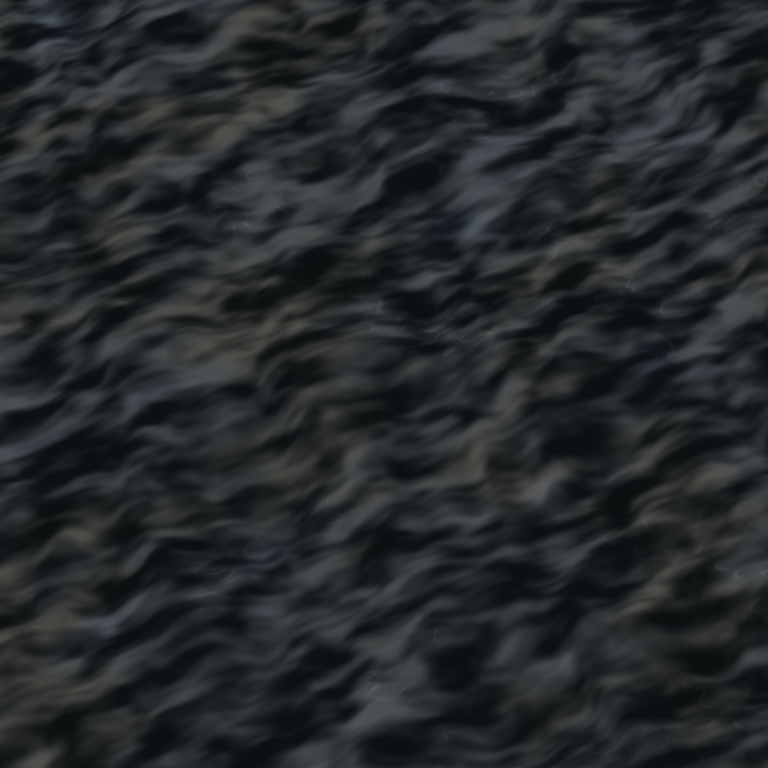
A Shadertoy shader for this texture:

```glsl
// Dark rippled water at dusk: slanted waves with dull grey sky reflections.

const vec3 TROUGH = vec3(0.043, 0.061, 0.070);
const vec3 CREST  = vec3(0.295, 0.306, 0.312);
const vec3 WARM_TINT = vec3(0.020, 0.007, -0.016);
const vec3 BLUE_TINT = vec3(-0.005, 0.002, 0.024);

vec2 hash22(vec2 cell) {
    vec3 h = fract(cell.xyx * vec3(0.1031, 0.1030, 0.0973));
    h += dot(h, h.yzx + 33.33);
    return fract((h.xx + h.yz) * h.zy);
}

float cornerSlope(vec2 cell, vec2 corner, vec2 f) {
    return dot(hash22(cell + corner) * 2.0 - 1.0, f - corner);
}

// Gradient noise, centred on zero.
float noise(vec2 p) {
    vec2 i = floor(p), f = p - i;
    vec2 u = f * f * f * (f * (f * 6.0 - 15.0) + 10.0);
    vec2 e = vec2(1.0, 0.0);
    return mix(mix(cornerSlope(i, e.yy, f), cornerSlope(i, e.xy, f), u.x),
               mix(cornerSlope(i, e.yx, f), cornerSlope(i, e.xx, f), u.x), u.y);
}

// Noise stretched along a direction; frequency is (along, across).
float waves(vec2 p, float angle, vec2 frequency, float seed) {
    float c = cos(angle), s = sin(angle);
    vec2 q = vec2(c * p.x + s * p.y, c * p.y - s * p.x);
    return noise(q * frequency + seed);
}

// Waves shrink and flatten gently towards the far (upper) edge.
vec2 waterPlane(vec2 p) {
    return vec2((p.x - 0.5) * (0.85 + 0.25 * p.y), p.y * (0.82 + 0.25 * p.y));
}

vec2 bend(vec2 p, float frequency, float amount) {
    return p + amount * vec2(noise(p * frequency + 17.3), noise(p * frequency + 61.9));
}

float waterHeight(vec2 p) {
    vec2 q = bend(bend(p, 5.0, 0.045), 17.0, 0.016);
    float height = 0.62 * waves(q, 0.62, vec2(4.5, 13.0), 11.0);
    height += 1.00 * waves(q, 0.50, vec2(11.0, 31.0), 37.0);
    height += 0.66 * waves(q, 0.28, vec2(20.0, 52.0), 73.0);
    height += 0.28 * waves(q, 0.40, vec2(38.0, 100.0), 131.0);
    return height;
}

// Thin curled highlights where small ripples break up the surface.
float glints(vec2 p) {
    vec2 q = bend(p, 30.0, 0.014);
    float ridge = 1.0 - smoothstep(0.0, 0.11, abs(waves(q, 0.45, vec2(34.0, 62.0), 211.0)));
    float patches = smoothstep(0.02, 0.30, noise(p * 6.0 + 95.0) + 0.16 * p.x);
    float breakup = smoothstep(-0.05, 0.30, noise(p * 42.0 + 151.0));
    return ridge * patches * breakup;
}

vec3 waterColor(vec2 uv) {
    vec2 p = waterPlane(uv);
    float height = waterHeight(p) + 0.07 * (uv.y - 0.5) - 0.05 * (uv.x - 0.5);
    float light = smoothstep(-0.50, 0.68, height);
    vec3 color = mix(TROUGH, CREST, light);

    // Broken tints of sky and silt, strongest on the lit slopes.
    float hue = noise(p * 4.0 + 181.0) + 0.7 * waves(p, 0.45, vec2(9.0, 20.0), 241.0);
    float tintStrength = 0.25 + 0.75 * light;
    color += WARM_TINT * smoothstep(0.0, 0.35, hue) * tintStrength;
    color += BLUE_TINT * smoothstep(0.0, 0.35, -hue) * tintStrength;

    // Rare pale blue sheen and fine glints.
    float sheen = smoothstep(0.24, 0.50, waves(p, 0.35, vec2(5.0, 9.0), 307.0));
    color += sheen * vec3(0.030, 0.040, 0.065) * (0.3 + light);
    return color + 0.055 * glints(p) * (0.4 + light);
}

void mainImage(out vec4 fragColor, in vec2 fragCoord) {
    vec2 uv = fragCoord / iResolution.y;
    fragColor = vec4(waterColor(uv), 1.0);
}
```
